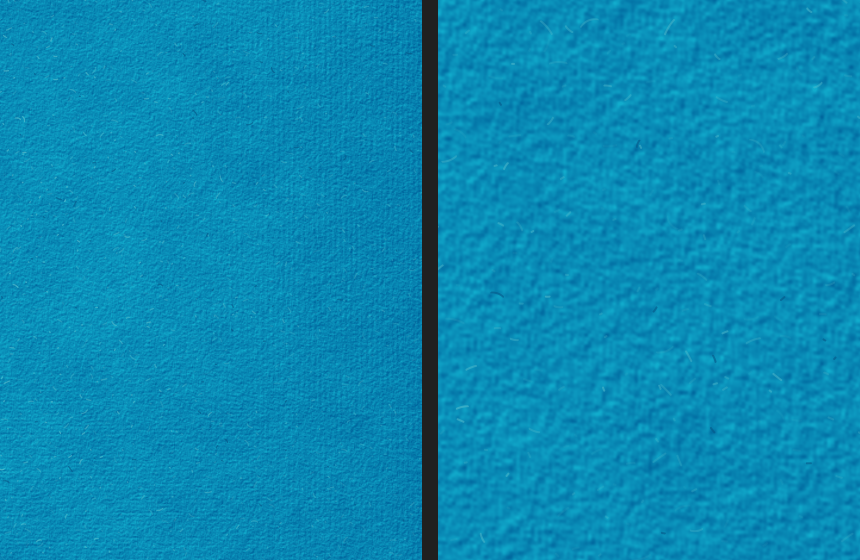
Left: the whole. Right: its middle third, enlarged.
Reproduce this texture procedurally as a Shadertoy shader.

```glsl
const vec3 BASE_BLUE = vec3(0.036, 0.547, 0.715);
const vec3 TONE_STEP = vec3(0.012, 0.049, 0.033);   // colour change per unit of tone
const vec3 FIBRE_COLOR = vec3(0.34, 0.74, 0.80);
const vec3 FLECK_COLOR = vec3(0.02, 0.34, 0.53);
const vec2 LIGHT_STEP = vec2(-0.0008, 0.0012);
const float RELIEF_GAIN = 2.0;
const float TOOTH_GAIN = 0.45;
const float MOTTLE_GAIN = 0.55;
const float SLOPE_GAIN = 0.95;      // left to right falloff
const float RIB_GAIN = 0.60;
const float UPRIGHT_RIBS = 108.0;   // ribs per canvas height
const float LEVEL_RIBS = 136.0;
const float FIBRE_CELLS = 62.0;
const float FIBRE_SHARE = 0.60;
const float FLECK_SHARE = 0.02;
const float TAU = 6.2831853;

float hash(vec2 p) {
    vec3 q = fract(p.xyx * vec3(0.1031, 0.1030, 0.0973));
    q += dot(q, q.yzx + 33.33);
    return fract((q.x + q.y) * q.z);
}

// Value noise from -1 to 1
float noise(vec2 p) {
    vec2 i = floor(p), f = fract(p);
    f = f * f * (3.0 - 2.0 * f);
    float low = mix(hash(i), hash(i + vec2(1, 0)), f.x);
    float high = mix(hash(i + vec2(0, 1)), hash(i + vec2(1, 1)), f.x);
    return 2.0 * mix(low, high, f.y) - 1.0;
}

// Pulp surface: small lumps and grain
float paperHeight(vec2 p) {
    mat2 turn = mat2(0.96, 0.28, -0.28, 0.96);
    return 0.42 * noise(p * vec2(105.0, 130.0) + 7.0)
         + 0.55 * noise(turn * p * vec2(220.0, 265.0) + 31.0)
         + 0.35 * noise(p * 470.0 + 83.0);
}

// Cloudy dye, from broad patches to small clumps
float mottle(vec2 p) {
    return 0.65 * noise(p * 4.0 + 3.0) + 0.5 * noise(p * 13.0 + 11.0)
         + 0.45 * noise(p * vec2(28.0, 36.0) + 19.0)
         + 0.5 * noise(p * vec2(62.0, 78.0) + 29.0);
}

// Wavering mould lines: upright at the right, level at the lower left
float ribs(vec2 p, vec2 uv) {
    float waver = 0.8 * noise(p * 20.0 + 41.0);
    float upright = sin(TAU * UPRIGHT_RIBS * p.x + waver);
    float level = sin(TAU * LEVEL_RIBS * p.y + 1.6 * waver);
    upright *= 0.7 + 0.6 * noise(p * vec2(105.0, 24.0) + 53.0);
    level *= 0.55 + 0.6 * noise(p * vec2(24.0, 120.0) + 67.0);
    float right = smoothstep(0.2, 0.8, uv.x) * mix(0.6, 1.0, uv.y);
    float lowerLeft = smoothstep(0.65, 0.1, uv.y) * smoothstep(1.1, 0.3, uv.x);
    return upright * right + level * lowerLeft;
}

// Coverage of pale fibres (x) and dark flecks (y)
vec2 strands(vec2 p, float pixel) {
    vec2 cover = vec2(0.0);
    vec2 home = floor(p * FIBRE_CELLS);
    for (int y = -1; y <= 1; y++)
    for (int x = -1; x <= 1; x++) {
        vec2 id = home + vec2(x, y);
        float pick = hash(id + 101.0);
        vec2 center = (id + vec2(hash(id + 211.0), hash(id + 307.0))) / FIBRE_CELLS;
        float angle = (hash(id + 401.0) - 0.5) * TAU * 0.4;
        float halfLength = mix(0.0005, 0.0055, pow(hash(id + 503.0), 2.5));
        vec2 d = p - center;
        vec2 axis = vec2(cos(angle), sin(angle));
        vec2 q = vec2(dot(d, axis), dot(d, vec2(-axis.y, axis.x)));
        q.y += (hash(id + 601.0) - 0.5) * 120.0 * q.x * q.x;
        q.x = max(abs(q.x) - halfLength, 0.0);
        float line = 1.0 - smoothstep(0.0002, 0.0004 + pixel, length(q));
        float strength = mix(0.12, 0.85, pow(hash(id + 701.0), 2.5));
        cover.x = max(cover.x, line * strength * step(pick, FIBRE_SHARE));
        cover.y = max(cover.y, line * 0.6 * step(1.0 - FLECK_SHARE, pick));
    }
    return cover;
}

void mainImage(out vec4 fragColor, in vec2 fragCoord) {
    vec2 uv = fragCoord / iResolution.xy;
    vec2 p = fragCoord / iResolution.y;

    // Side-lit surface with a fine tooth
    float relief = paperHeight(p + LIGHT_STEP) - paperHeight(p - LIGHT_STEP);
    float tone = RELIEF_GAIN * relief + RIB_GAIN * ribs(p, uv);
    tone += TOOTH_GAIN * noise(p * vec2(330.0, 400.0) + 131.0);

    // Broad variation and darker corners
    tone += MOTTLE_GAIN * mottle(p) + SLOPE_GAIN * (0.45 - uv.x);
    tone -= 0.7 * pow(length(uv - 0.5) * 1.3, 4.0);
    vec3 color = BASE_BLUE + TONE_STEP * clamp(tone, -2.8, 2.6);

    // Loose strands
    vec2 cover = strands(p, 1.0 / iResolution.y);
    color = mix(color, FIBRE_COLOR, cover.x * mix(0.85, 0.4, uv.x));
    color = mix(color, FLECK_COLOR, cover.y);
    fragColor = vec4(clamp(color, 0.0, 1.0), 1.0);
}
```
